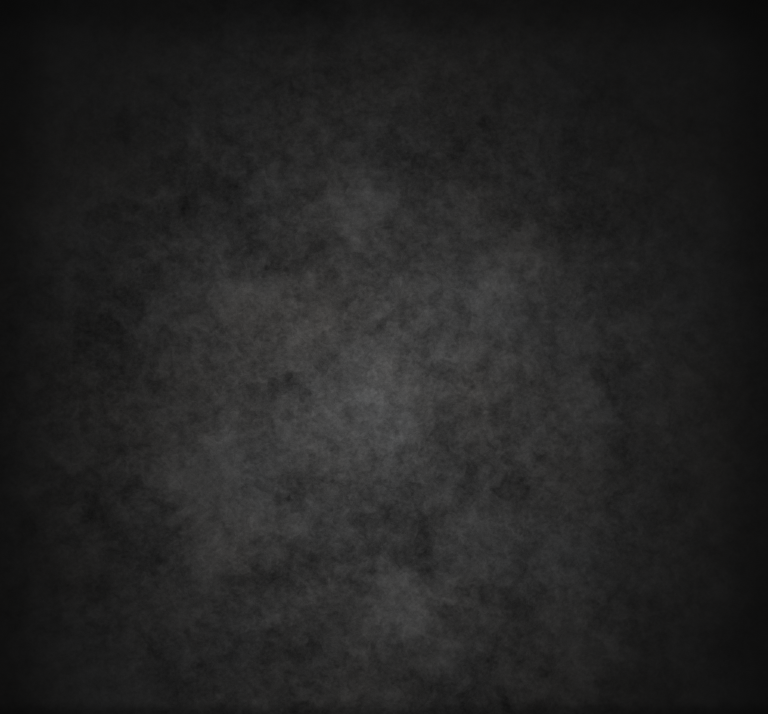
This background is drawn by a WebGL 2 fragment shader. Its source:

```glsl
#version 300 es
precision highp float;
// Dark weathered plaster lit by a soft, slightly low central glow.
// Layered value noise mottles the surface, broad stains shift its tone,
// and a border vignette sinks the edges to near black.
uniform vec2 u_resolution;
out vec4 fragColor;

float hash(vec2 p) {
  return fract(sin(dot(p, vec2(127.1, 311.7))) * 43758.5453);
}

float valueNoise(vec2 p) {
  vec2 cell = floor(p), f = fract(p);
  f = f * f * (3.0 - 2.0 * f);
  return mix(mix(hash(cell), hash(cell + vec2(1, 0)), f.x),
             mix(hash(cell + vec2(0, 1)), hash(cell + vec2(1, 1)), f.x), f.y);
}

// Rotated octaves, centred on zero; gain sets the roughness.
float fbm(vec2 p, float gain) {
  float sum = 0.0, amp = 0.5;
  for (int i = 0; i < 5; i++) {
    sum += amp * (valueNoise(p) - 0.5);
    p = mat2(1.6, 1.2, -1.2, 1.6) * p + 17.3;
    amp *= gain;
  }
  return sum;
}

// Broad stains: centre, radius, signed strength.
float stains(vec2 p) {
  vec4 spots[12] = vec4[12](
    vec4(0.39, 0.66, 0.06, -0.20), vec4(0.35, 0.45, 0.06, -0.18),
    vec4(0.49, 0.26, 0.06, -0.22), vec4(0.66, 0.32, 0.07, -0.15),
    vec4(0.16, 0.55, 0.07, -0.18), vec4(0.30, 0.72, 0.08, -0.14),
    vec4(0.61, 0.04, 0.07, -0.22), vec4(0.64, 0.62, 0.06, 0.20),
    vec4(0.49, 0.18, 0.06, 0.22), vec4(0.36, 0.59, 0.06, 0.14),
    vec4(0.28, 0.32, 0.07, 0.16), vec4(0.44, 0.73, 0.06, 0.16));
  float sum = 0.0;
  for (int i = 0; i < 12; i++) {
    vec2 d = (p - spots[i].xy) / spots[i].z;
    sum += spots[i].w * exp(-dot(d, d));
  }
  return sum;
}

void main() {
  vec2 uv = gl_FragCoord.xy / u_resolution;
  vec2 p = vec2(uv.x * u_resolution.x / u_resolution.y, uv.y);

  // Central glow, reaching further down than up
  vec2 d = (uv - vec2(0.475, 0.45)) / vec2(0.36, uv.y < 0.45 ? 0.54 : 0.42);
  float tone = 0.064 + 0.186 * exp(-dot(d, d));

  // Clouds, ragged blotches, crumbled flecks and fine grain
  vec2 warp = vec2(fbm(p * 14.0, 0.75), fbm(p * 14.0 + 40.0, 0.75));
  float clouds = fbm(p * 7.0 + 3.0, 0.65);
  float blotches = fbm(p * 22.0 + warp * 0.8 + 61.0, 0.8);
  float flecks = fbm(p * vec2(62.0, 70.0) + 29.0, 0.8);
  float grain = valueNoise(p * vec2(230.0, 260.0)) - 0.5;
  float mottle = 0.42 * clouds + 0.42 * blotches + 0.34 * flecks
               + 0.12 * grain + stains(uv + warp * 0.10);
  tone *= 1.0 + mottle * smoothstep(0.03, 0.15, tone);

  // Border vignette
  vec2 inset = min(uv, 1.0 - uv);
  tone *= mix(0.74, 1.0, smoothstep(0.0, 0.09, inset.x));
  tone *= mix(0.74, 1.0, smoothstep(0.0, uv.y < 0.5 ? 0.02 : 0.08, inset.y));

  // Faint warm and cool drift over the grey
  float warmth = 0.008 + 0.04 * fbm(p * 9.0 + 90.0, 0.6);
  vec3 color = tone * vec3(1.0 + warmth, 1.0, 1.0 - warmth);
  color += (hash(gl_FragCoord.xy) - 0.5) / 255.0;
  fragColor = vec4(color, 1.0);
}
```
